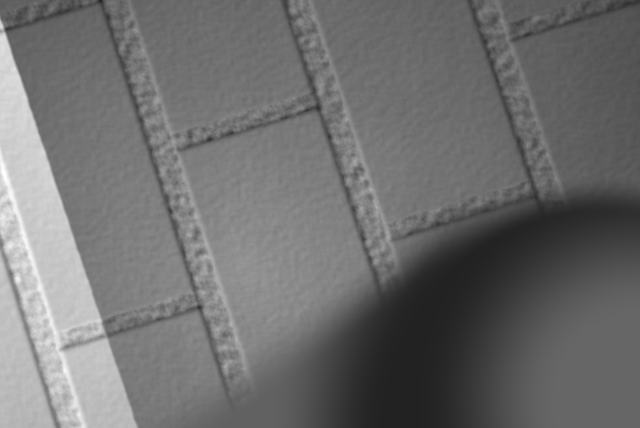
Write a WebGL 1 fragment shader that draws this texture.

```glsl
precision highp float;
uniform vec2 u_resolution;

#define JOINT_PERIOD 0.785
#define LINE_HALF 0.030
#define JOINT_HALF 0.021
#define MORTAR_RELIEF 0.60
#define BRICK_RELIEF 0.13
#define DISC_CENTER vec2(1.406, -0.016)
#define GLOW_CENTER vec2(1.504, 0.0625)
#define DARK_TONE 0.135
#define HALO_TONE 0.38
#define GLOW_TONE 0.40

float hash(vec2 p) {
  return fract(sin(dot(p, vec2(127.1, 311.7))) * 43758.5453);
}

float noise(vec2 p) {
  vec2 i = floor(p), f = fract(p);
  f = f * f * (3.0 - 2.0 * f);
  return mix(mix(hash(i), hash(i + vec2(1.0, 0.0)), f.x),
             mix(hash(i + vec2(0.0, 1.0)), hash(i + 1.0), f.x), f.y);
}

float fbm(vec2 p) {
  float sum = 0.0, amp = 0.5;
  for (int i = 0; i < 3; i++) {
    sum += amp * noise(p);
    p = mat2(1.6, 1.2, -1.2, 1.6) * p + 7.3;
    amp *= 0.5;
  }
  return sum;
}

// Slope of a noise height field towards the light
float relief(vec2 p) {
  return fbm(p + vec2(0.35, -0.25)) - fbm(p - vec2(0.35, -0.25));
}

float ridge(float d, float width) {
  return exp(-d * d / (width * width));
}

float wallTone(vec2 p) {
  float down = 1.0 - p.y;

  // Long mortar lines, fanning out slightly
  float near = 10.0, column = -1.0;
  for (int i = 0; i < 4; i++) {
    float k = float(i);
    float d = p.x + 0.146 - 0.408 * k - 0.0055 * k * k - (0.312 + 0.010 * k) * down;
    if (d > 0.0) column = k;
    if (abs(d) < abs(near)) near = d;
  }

  // Cross joints, staggered in alternate columns
  float jointAt = 0.838 - 0.371 * mod(column, 2.0) - 0.012 * column;
  float across = down + 0.3 * p.x - jointAt;
  across = mod(across + 0.5 * JOINT_PERIOD, JOINT_PERIOD) - 0.5 * JOINT_PERIOD;

  float wobble = 0.007 * (fbm(p * 45.0) - 0.45);
  float line = 1.0 - smoothstep(-0.004, 0.004, abs(near) - LINE_HALF + wobble);
  float joint = 1.0 - smoothstep(-0.004, 0.004, abs(across) - JOINT_HALF + wobble);
  joint *= 1.0 - line;

  // Shaded wall with a sunlit strip on the left
  float shade = 0.56 - 0.22 * length(p - vec2(0.586, 0.355));
  float sun = 0.86 - 0.13 * down;
  float edge = p.x - 0.335 * (down - 0.04) + wobble * 0.5;
  float lit = 1.0 - smoothstep(-0.005, 0.005, edge);
  float tone = mix(shade, sun, lit);

  // Plaster grain and bevelled edges
  float mortar = max(line, joint);
  float grain = mix(BRICK_RELIEF * relief(p * 80.0),
                    MORTAR_RELIEF * relief(p * 62.0), mortar);
  float bevel = 0.20 * ridge(near - LINE_HALF - 0.002, 0.007)
              - 0.34 * ridge(near + LINE_HALF, 0.008);
  bevel += (1.0 - line) * (0.06 * ridge(across + JOINT_HALF, 0.006)
                         - 0.26 * ridge(across - JOINT_HALF, 0.007));
  float smear = 0.10 * (fbm(p * vec2(7.0, 5.0)) - 0.45);
  return tone * (1.0 + grain * mix(1.0, 0.6, lit) + bevel + smear
                 + 0.04 * line - 0.05 * joint);
}

void main() {
  vec2 p = gl_FragCoord.xy / u_resolution.y;
  float down = 1.0 - p.y;

  // Out-of-focus disc: dark rim, grey halo outside, soft glow inside
  float r = length(p - DISC_CENTER);
  float glowR = length(p - GLOW_CENTER);
  float front = mix(DARK_TONE, HALO_TONE, smoothstep(0.515, 0.78, r));
  float glow = 1.0 - smoothstep(0.195, 0.527, glowR);
  front = mix(front, GLOW_TONE, glow);

  float disc = 1.0 - smoothstep(0.515, 0.61, r);
  float haloEdge = 0.81 * (down - 1.0 + 0.73 * (p.x - 0.39));
  float halo = smoothstep(-0.05, 0.085, haloEdge);
  halo *= 1.0 - smoothstep(0.98, 1.21, p.x);
  float cover = 1.0 - (1.0 - disc) * (1.0 - halo);

  float tone = mix(wallTone(p), front, cover);
  gl_FragColor = vec4(vec3(clamp(tone, 0.0, 1.0)), 1.0);
}
```
